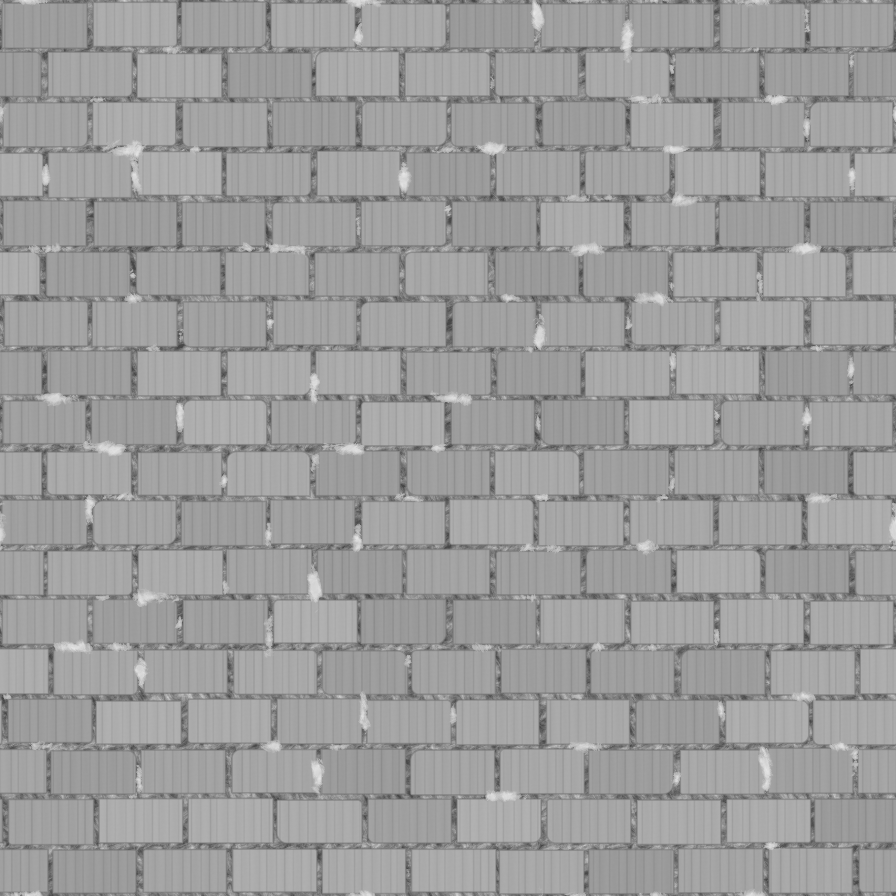
Reproduce this texture procedurally as a WebGL 2 fragment shader.

```glsl
#version 300 es
precision highp float;
// Grey running-bond brick wall with combed faces, stained joints and pale mortar spills.

uniform vec2 u_resolution;
out vec4 fragColor;

const vec2 GRID = vec2(10.0, 18.0);  // bricks across, courses up

float hash(vec2 p) {
  vec3 q = fract(vec3(p.xyx) * vec3(0.1031, 0.1030, 0.0973));
  q += dot(q, q.yzx + 33.33);
  return fract((q.x + q.y) * q.z);
}

// Layered, warped sines: soft stains, roughly -0.7 to 0.7
float cloud(vec2 p) {
  float sum = 0.0, amp = 0.5;
  for (int i = 0; i < 5; i++) {
    p = mat2(0.8, 0.6, -0.6, 0.8) * p * 1.8 + 0.9 * sin(p.yx * 1.3 + float(i) * 2.1);
    sum += amp * sin(p.x) * sin(p.y);
    amp *= 0.6;
  }
  return sum;
}

// Half-brick stagger, with the lowest courses slipped a little sideways
float courseShift(float row) {
  row = mod(row, GRID.y);
  return 0.5 * (1.0 - mod(row, 2.0)) + 0.06 * step(row, 4.5)
       + 0.025 * (hash(vec2(row, 7.0)) - 0.5);
}

// Rounded box whose four corners are worn by different amounts
float brickDistance(vec2 p, vec2 id) {
  vec2 halfSize = vec2(0.0470, 0.0246)
                + 0.0014 * (vec2(hash(id + 11.0), hash(id + 23.0)) - 0.5);
  float wear = hash(id * 3.0 + sign(p) + 50.0);
  float radius = 0.0008 + 0.011 * pow(wear, 9.0);
  vec2 q = abs(p) - halfSize + radius;
  return length(max(q, 0.0)) + min(max(q.x, q.y), 0.0) - radius;
}

// Mortar spilled along the left or lower joint of nearby bricks
float spillField(vec2 uv) {
  float field = -1.0;
  float row0 = floor(uv.y * GRID.y);
  for (float j = -1.0; j <= 1.0; j++) {
    float row = row0 + j, shift = courseShift(row);
    float col0 = floor(uv.x * GRID.x - shift);
    for (float i = -1.0; i <= 1.0; i++) {
      vec2 cell = vec2(col0 + i, row);
      vec2 id = mod(cell, GRID);
      float along = hash(id + 61.0);
      bool upright = hash(id + 37.0) < 0.4;
      vec2 place = upright ? vec2(0.0, 0.2 + 0.6 * along) : vec2(along, 0.0);
      vec2 radius = upright ? vec2(0.0065, 0.020) : vec2(0.021, 0.0075);
      float size = mix(0.4, 1.15, pow(hash(id + 83.0), 2.0));
      vec2 center = (cell + vec2(shift, 0.0) + place) / GRID;
      float lump = size * 1.1 - length((uv - center) / radius);
      if (hash(id + 97.0) < 0.6) field = max(field, lump);
    }
  }
  return field;
}

void main() {
  vec2 uv = gl_FragCoord.xy / u_resolution;
  float px = 1.0 / min(u_resolution.x, u_resolution.y);

  // Brick under this point
  float row = floor(uv.y * GRID.y);
  vec2 grid = uv * GRID - vec2(courseShift(row), 0.0);
  vec2 id = mod(floor(grid), GRID);
  vec2 local = (fract(grid) - 0.5) / GRID;
  local += 0.0022 * (vec2(hash(id + 5.0), hash(id + 17.0)) - 0.5);
  float edge = brickDistance(local, id);

  // Joints: blotchy, darker in the upright gaps
  float stain = cloud(uv * 130.0);
  float grain = cloud(uv * 420.0 + 9.0);
  float upright = smoothstep(0.044, 0.048, abs(local.x));
  float mortar = 0.53 + 0.25 * stain + 0.06 * grain - 0.05 * upright;
  mortar += 0.07 * cloud(uv * 22.0 + 4.0);

  // Faces: own shade, fine vertical combing
  float face = mix(0.605, 0.685, hash(id + 41.0)) + 0.006 * grain;
  float comb = (local.x + 0.05) * 102.0 + hash(id + 71.0);
  float strip = floor(comb);
  float offset = 0.5 + 0.35 * (hash(vec2(strip, id.x + id.y * 13.0)) - 0.5);
  float groove = abs(fract(comb) - offset) / 102.0;
  float depth = 0.02 + 0.035 * hash(vec2(strip + 31.0, id.y + id.x * 7.0));
  face -= depth * (1.0 - smoothstep(0.0, 0.0006 + px, groove));
  face += 0.008 * sin(local.x * 420.0 + id.y);

  float inside = 1.0 - smoothstep(-0.5 * px, 0.5 * px, edge);
  float shade = mix(mortar, face, inside);

  // Thin dark outline
  float outline = 1.0 - smoothstep(0.0003, 0.0005 + px, abs(edge));
  shade = mix(shade, 0.44, 0.5 * outline);

  // Pale spills lying over joints and brick rims
  float spill = spillField(uv) + 0.75 * cloud(uv * 75.0 + 3.0) + 0.15 * grain;
  float paste = mix(0.68, 0.85, smoothstep(0.1, 0.9, spill)) + 0.05 * stain;
  shade = mix(shade, paste, smoothstep(0.0, 0.28, spill));

  fragColor = vec4(vec3(clamp(shade, 0.28, 0.9)), 1.0);
}
```
